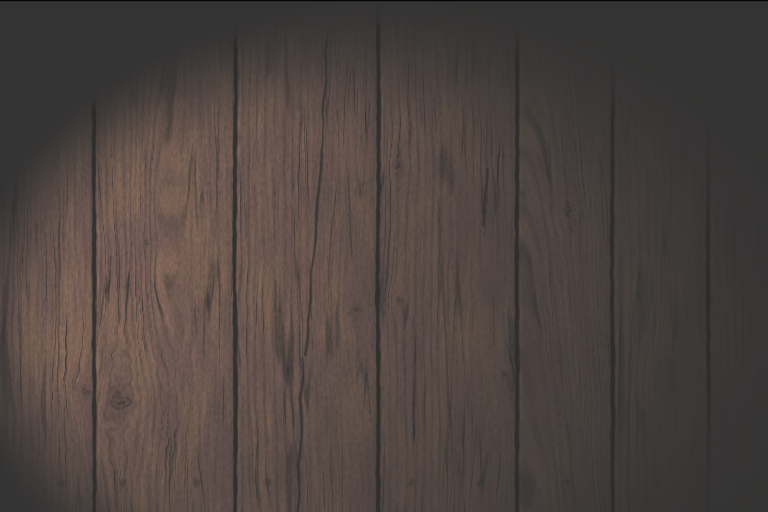
Write a WebGL 2 fragment shader that draws this texture.

```glsl
#version 300 es
precision highp float;
// Weathered vertical planks in a warm oval pool of light on a charcoal wall.
// Grain is a set of contour lines of a warped x coordinate, bent around knots;
// stretched gradient noise adds fibres, and line distances cut gaps and cracks.
uniform vec2 u_resolution;
out vec4 fragColor;

vec2 hashGradient(vec2 cell) {
  vec2 h = vec2(dot(cell, vec2(127.1, 311.7)), dot(cell, vec2(269.5, 183.3)));
  return fract(sin(h) * 43758.55) * 2.0 - 1.0;
}

float noise(vec2 p) {
  vec2 i = floor(p), f = p - i;
  vec2 u = f * f * f * (f * (f * 6.0 - 15.0) + 10.0);
  vec2 e = vec2(1, 0);
  float low = mix(dot(hashGradient(i), f), dot(hashGradient(i + e), f - e), u.x);
  float high = mix(dot(hashGradient(i + e.yx), f - e.yx), dot(hashGradient(i + 1.0), f - 1.0), u.x);
  return mix(low, high, u.y);
}

float fbm(vec2 p) {
  float sum = 0.0, amp = 0.6;
  for (int i = 0; i < 4; i++) {
    sum += amp * noise(p);
    p = p * 2.03 + 7.1;
    amp *= 0.55;
  }
  return sum;
}

float segment(vec2 p, vec2 a, vec2 b) {
  vec2 d = b - a;
  return length(p - a - d * clamp(dot(p - a, d) / dot(d, d), 0.0, 1.0));
}

// Darkness of a soft stroke at distance d
float stroke(float d, float width, float soft) {
  return 1.0 - smoothstep(width - soft, width + soft, d);
}

void main() {
  vec2 p = gl_FragCoord.xy / u_resolution * vec2(1.5, 1.0);
  float px = 1.0 / u_resolution.y;

  // Planks: index, local position and distance to the nearest gap
  float gaps[8] = float[8](-0.06, 0.183, 0.459, 0.738, 1.010, 1.197, 1.384, 1.6);
  float wobble = 0.004 * noise(vec2(p.x * 2.0, p.y * 3.0)) + 0.002 * noise(p * vec2(8.0, 45.0));
  float plank = 0.0, across = 0.0, gapSide = 1.0;
  for (int i = 0; i < 7; i++) {
    float side = p.x + wobble - gaps[i];
    if (side > 0.0) {
      plank = float(i);
      across = side / (gaps[i + 1] - gaps[i]);
    }
    if (abs(side) < abs(gapSide)) gapSide = side;
  }
  vec2 seed = vec2(plank * 13.7, plank * 5.3);

  // Grain coordinate: slow drift, an arch in plank 4 and a flame in plank 1
  float grainX = p.x + 0.016 * noise(vec2(p.x * 5.0, p.y * 2.2) + seed)
               + 0.004 * noise(vec2(p.x * 25.0, p.y * 14.0) + seed);
  float arch = p.x - 1.09 + 0.03 * noise(p * 4.0);
  if (plank == 4.0) grainX += 7.0 * arch * arch + 0.11 * p.y;
  float flame = plank == 1.0 ? exp(-pow((p.x - 0.305) / 0.035, 2.0)) : 0.0;
  grainX += flame * 0.045 * exp(-pow((p.y - 0.55) / 0.33, 2.0));

  // Knots: x, y, radius
  vec3 knots[9] = vec3[9](vec3(0.238, 0.213, 0.034), vec3(0.287, 0.525, 0.008),
    vec3(0.168, 0.234, 0.013), vec3(0.779, 0.674, 0.008), vec3(0.699, 0.395, 0.011),
    vec3(1.109, 0.586, 0.012), vec3(1.316, 0.246, 0.019), vec3(0.781, 0.414, 0.009),
    vec3(0.985, 0.268, 0.010));
  float knotMask = 0.0, knotRings = 0.0;
  for (int i = 0; i < 9; i++) {
    vec2 q = (p - knots[i].xy) / knots[i].z;
    q += 0.8 * vec2(noise(q * 1.3 + 3.0), noise(q * 1.3 + 9.0));
    grainX -= 0.85 * q.x * knots[i].z * exp(-q.x * q.x / 5.0 - q.y * q.y / 14.0);
    float r = length(q * vec2(1.0, 0.85));
    float inside = 1.0 - smoothstep(0.5, 1.2, r);
    knotMask = max(knotMask, inside);
    knotRings += inside * (0.5 + 0.5 * sin(r * 17.0)) + 0.6 * exp(-r * r * 7.0);
  }

  // Ring lines are crisp on the left of each plank and faint on the right
  float crisp = mix(0.3, 1.0, 1.0 - smoothstep(0.42, 0.62, across));
  if (plank == 4.0) crisp = 0.8;
  crisp = max(crisp, flame);
  float phase = grainX * 390.0 + 4.0 * noise(vec2(grainX * 18.0, p.y * 0.7) + seed);
  float rings = 0.5 - 1.6 * pow(0.5 + 0.5 * sin(phase), 3.0);
  rings *= 0.75 + 0.9 * noise(vec2(grainX * 60.0, p.y * 9.0) + seed);
  float fibres = fbm(vec2(grainX * 170.0, p.y * 11.0) + seed);
  float mottle = fbm(vec2(grainX * 18.0, p.y * 4.5) + seed);
  float grit = noise(p * vec2(230.0, 110.0)) + 0.7 * noise(p * vec2(340.0, 60.0) + 5.0);
  float tone = 0.92 + 0.19 * crisp * rings + 0.46 * fibres + 0.24 * mottle + 0.24 * grit;
  tone = mix(tone, 0.78 - 0.32 * knotRings + 0.3 * grit, knotMask * 0.85);

  // Hairline checks, broken along their length
  for (int i = 0; i < 2; i++) {
    float k = float(i) * 17.0 + 40.0;
    float check = abs(noise(vec2(grainX * (28.0 + k * 0.3), p.y * 1.6) + seed + k));
    float present = smoothstep(0.0, 0.15, noise(p * vec2(14.0, 5.0) + seed + k));
    tone -= 0.42 * (1.0 - smoothstep(0.01, 0.05, check)) * present;
  }

  // Long cracks of uneven width
  vec2 c = p + vec2(0.007 * noise(p * vec2(5.0, 16.0)) + 0.002 * noise(p * 60.0), 0.0);
  float crack = min(segment(c, vec2(0.641, 0.94), vec2(0.627, 0.68)), segment(c, vec2(0.627, 0.68), vec2(0.597, 0.307)));
  crack = min(crack, segment(c, vec2(0.592, 0.30), vec2(0.582, -0.02)));
  crack = min(crack, segment(c, vec2(0.950, 0.67), vec2(0.944, 0.56)));
  tone *= 1.0 - 0.8 * stroke(crack, 0.0024 + 0.002 * noise(p * vec2(4.0, 18.0)), 0.0008 + 0.5 * px);

  // Nail heads in a row near the floor
  float nails[8] = float[8](0.121, 0.240, 0.383, 0.523, 0.803, 0.938, 1.109, 1.283);
  for (int i = 0; i < 8; i++) {
    float d = length((p - vec2(nails[i], 0.057)) * vec2(1.0, 0.75)) + 0.003 * noise(p * 120.0);
    tone *= 1.0 - 0.45 * stroke(d, 0.006, 0.002 + px);
  }

  // Gaps with a shaded side and a ragged lit lip
  float lip = 0.22 + 0.5 * noise(p * vec2(20.0, 30.0));
  tone += lip * exp(-pow((gapSide - 0.008) / 0.0025, 2.0));
  tone *= 1.0 - 0.25 * exp(-abs(gapSide) / 0.01);
  float gap = stroke(abs(gapSide), 0.0038 + 0.002 * noise(p * vec2(3.0, 25.0)), 0.0008 + 0.5 * px);

  // Oval light: sharp on the left, fading slowly to the right
  float reach = p.x < 0.78 ? 0.84 : 0.98;
  float oval = length((p - vec2(0.78, 0.355)) / vec2(reach, 0.64));
  float light = 1.0 - smoothstep(mix(0.8, 0.35, p.x / 1.5), 1.04, oval);
  light *= 0.10 + 0.84 * (1.0 - smoothstep(0.0, 1.65, p.x));
  light *= mix(0.72, 1.0, smoothstep(0.0, 0.4, p.y));
  vec3 warm = mix(vec3(0.29, 0.185, 0.155), vec3(0.31, 0.205, 0.145), smoothstep(-0.2, 0.3, mottle));
  vec3 color = vec3(0.202, 0.200, 0.199) + warm * light * max(tone, 0.0) * 1.06;
  color = mix(color, vec3(0.175, 0.168, 0.166) + 0.03 * light, gap * smoothstep(0.0, 0.12, light));
  color *= 1.0 - 0.9 * smoothstep(0.9965, 0.9985, p.y);
  fragColor = vec4(color, 1.0);
}
```
